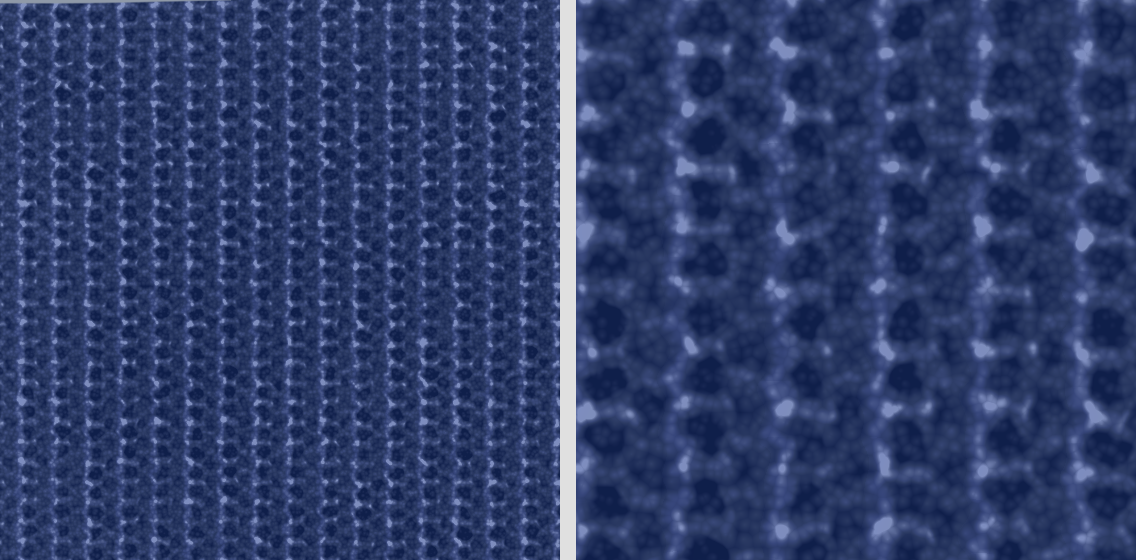
Left, the full canvas; right, a detail of the centre.
This texture is drawn by a WebGL 1 fragment shader. Its source:

```glsl
precision highp float;
// Navy ribbed knit: vertical beaded ribs, dark oval stitch holes and thin cross threads.
uniform vec2 u_resolution;

#define RIBS 16.73        // ribs across the canvas
#define ROWS 28.2         // stitches down the canvas
#define FIRST_RIB 0.0375  // position of the leftmost rib
#define RIB_WIDTH 0.085   // in rib spacings
#define HOLE_DEPTH 1.75   // darkening of the stitch holes, in tone steps
#define BEAD_GAIN 3.0     // brightness of the rib beads, in tone steps
#define FUZZ 3.0          // strength of the fibre grain
#define FUZZ_SCALE 135.0  // fibre cells across the canvas
#define WARP 0.07         // unevenness of the stitches
#define STAGGER 0.22      // row offset between neighbouring ribs
#define HAZE 0.8          // faded light along the left and top

const float TAU = 6.28318;
const vec3 DEEP = vec3(0.06, 0.12, 0.29);
const vec3 DARK = vec3(0.12, 0.18, 0.35);
const vec3 NAVY = vec3(0.17, 0.23, 0.39);
const vec3 MID = vec3(0.22, 0.28, 0.47);
const vec3 LIGHT = vec3(0.30, 0.36, 0.54);
const vec3 BRIGHT = vec3(0.44, 0.50, 0.68);
const vec3 CUT_EDGE = vec3(0.56, 0.60, 0.66);

float hash(vec2 p) {
  return fract(sin(dot(p, vec2(127.1, 311.7))) * 4375.85);
}

// Cellular noise: distance to the nearest scattered point.
float cellular(vec2 p) {
  vec2 cell = floor(p);
  float nearest = 2.0;
  for (int j = -1; j <= 1; j++) {
    for (int i = -1; i <= 1; i++) {
      vec2 id = cell + vec2(float(i), float(j));
      vec2 point = id + vec2(hash(id), hash(id + 57.3));
      nearest = min(nearest, distance(p, point));
    }
  }
  return nearest;
}

// Slow, smooth irregularity from layered sines.
float drift(vec2 p) {
  return (sin(p.x * 1.7 + 2.1 * sin(p.y * 0.9)) + sin(p.y * 2.3 + 1.6 * sin(p.x * 1.3))) * 0.5;
}

// Soft elliptical spot: one at its centre, fading outward.
float spot(vec2 offset, vec2 radius) {
  vec2 q = offset / radius;
  return exp(-dot(q, q));
}

// Colour ramp through the yarn shades, one shade per tone step.
vec3 yarn(float tone) {
  vec3 c = mix(DEEP, DARK, clamp(tone, 0.0, 1.0));
  c = mix(c, NAVY, clamp(tone - 1.0, 0.0, 1.0));
  c = mix(c, MID, clamp(tone - 2.0, 0.0, 1.0));
  c = mix(c, LIGHT, clamp(tone - 3.0, 0.0, 1.0));
  return mix(c, BRIGHT, clamp(tone - 4.0, 0.0, 1.4));
}

void main() {
  vec2 uv = gl_FragCoord.xy / u_resolution;

  // Stitch coordinates: x from the rib line, y from the cross thread.
  float across = (uv.x - FIRST_RIB) * RIBS + 0.07 * drift(uv * vec2(70.0, 95.0));
  float rib = floor(across + 0.18);
  float x = across - rib;
  float down = uv.y * ROWS + STAGGER * hash(vec2(rib, 4.0));
  down += WARP * drift(vec2(across * 5.0, down * 1.3));
  float row = floor(down + 0.5);
  float y = down - row;
  float halfRow = 0.5 - abs(y);
  float stitch = hash(vec2(rib, row));
  float knot = fract(stitch * 7.31);
  float hole = hash(vec2(rib, floor(down)) + 31.0);

  // Smooth fibre grain at two sizes.
  float fibre = cellular(uv * FUZZ_SCALE);
  float tuft = cellular(uv * FUZZ_SCALE * 0.55 + 7.0);
  float grain = 0.65 * (0.48 - fibre) + 0.4 * (0.48 - tuft);
  float tone = 1.5 + FUZZ * grain;

  // Wide dark holes right of the rib, softer half-shifted ones beyond.
  float oval = length(vec2((x - 0.25) / 0.2, halfRow / 0.35));
  tone -= HOLE_DEPTH * (0.55 + 0.4 * hole) * (1.0 - smoothstep(0.7, 1.1, oval));
  float farOval = length(vec2((x - 0.64) / 0.17, y / 0.36));
  tone -= (0.4 + 0.7 * stitch) * (1.0 - smoothstep(0.6, 1.1, farOval));

  // Cross threads end in a small knot; fainter strands fork into the valley.
  float sag = y + 0.35 * (stitch - 0.5) * x;
  float reach = smoothstep(-0.05, 0.05, x) * (1.0 - smoothstep(0.36, 0.5, x));
  tone += (0.7 + 1.0 * stitch) * reach * exp(-pow(sag / 0.12, 2.0));
  tone += (0.5 + 2.6 * knot) * spot(vec2(x - 0.45, sag), vec2(0.06, 0.15));
  tone += (0.3 + 1.3 * hole) * spot(vec2(x - 0.66, halfRow), vec2(0.16, 0.11));

  // Raised rib: a dim band whose scalloped edge breaks into uneven beads.
  float ribLine = x + 0.01 - 0.05 * cos(TAU * y);
  float band = spot(vec2(x + 0.05, 0.0), vec2(0.11, 1.0));
  tone += 0.6 * band + (0.5 + 0.5 * stitch) * exp(-pow(ribLine / RIB_WIDTH, 2.0));
  vec2 beadOffset = vec2(x - 0.03 - 0.1 * (knot - 0.5), y - 0.05 + 0.12 * x);
  float bead = spot(beadOffset, vec2(0.1, 0.2));
  tone += BEAD_GAIN * (0.5 + 0.6 * stitch + 0.9 * grain) * bead;
  vec2 loopOffset = vec2(x + 0.06, halfRow);
  tone += 1.5 * hole * spot(loopOffset, vec2(0.075, 0.15));

  // Uneven fading and haze.
  tone += 0.12 * drift(uv * 5.0);
  tone += HAZE * (0.6 * exp(-uv.x * 9.0) + 0.6 * exp((uv.y - 1.0) * 9.0));

  vec3 color = yarn(tone) + vec3(-0.005, -0.005, 0.015) * band;

  // Pale cut edge tapering along the top left.
  float cutHeight = 0.006 * (1.0 - smoothstep(0.1, 0.48, uv.x));
  float cut = smoothstep(-0.002, 0.002, uv.y - 1.0 + cutHeight) * step(0.0005, cutHeight);
  gl_FragColor = vec4(mix(color, CUT_EDGE, cut), 1.0);
}
```
